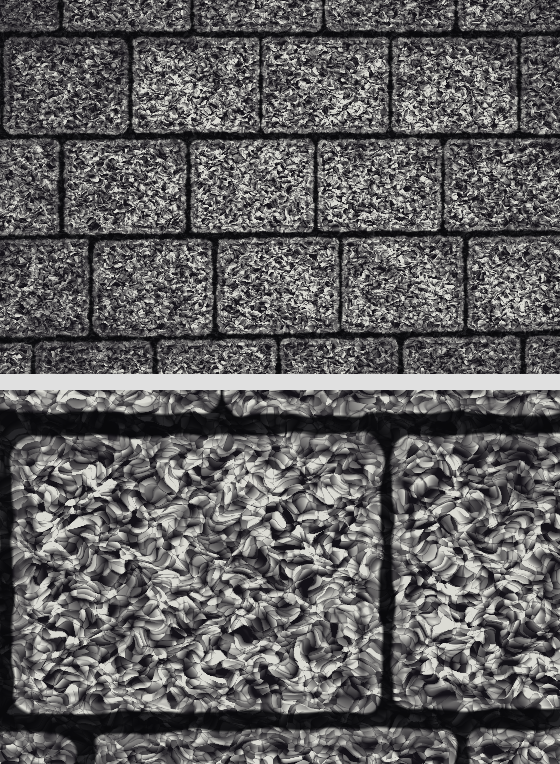
Top: the whole. Bottom: its middle third, enlarged.
A Shadertoy shader for this texture:

```glsl
vec2 hash2(vec2 p) {
    vec3 q = fract(p.xyx * vec3(.1031, .1030, .0973));
    q += dot(q, q.yzx + 33.33);
    return fract((q.xx + q.yz) * q.zy);
}

// Layered sines used to bend edges and grain
vec2 wobble(vec2 p) {
    return sin(p.yx * vec2(61., 47.) + 3. * sin(p * 29.))
         + .5 * sin(p.yx * vec2(133., 119.) + 2. * sin(p * 71.));
}

// Cellular noise: every cell is a chip of random tone and tilt, dark at its seams
float chips(vec2 p) {
    vec2 cell = floor(p), f = fract(p);
    float nearest = 9., second = 9., tone = 0.;
    for (int j = -1; j <= 1; j++)
    for (int i = -1; i <= 1; i++) {
        vec2 o = vec2(i, j);
        vec2 d = o + hash2(cell + o) - f;
        float dist = length(d);
        if (dist < nearest) {
            vec2 rnd = hash2(cell + o + 71.);
            float angle = 6.2832 * rnd.y;
            second = nearest;
            nearest = dist;
            tone = rnd.x + .9 * dot(d, vec2(cos(angle), sin(angle)));
        } else second = min(second, dist);
    }
    return tone * mix(.45, 1., smoothstep(0., .2, second - nearest));
}

float roundedBox(vec2 p, vec2 halfSize, float radius) {
    vec2 q = abs(p) - halfSize + radius;
    return length(max(q, 0.)) + min(max(q.x, q.y), 0.) - radius;
}

void mainImage(out vec4 fragColor, in vec2 fragCoord) {
    vec2 p = fragCoord / iResolution.y;
    float aa = 1. / iResolution.y;

    // Courses, counted downward, the lower ones slightly tilted
    float depth = 1. - p.y;
    depth += .011 * p.x * smoothstep(.4, .7, depth);
    float course = floor((depth - .092) / .272) + 1.;
    float courseStart[5] = float[5](.162, .004, .164, -.092, .088);

    // Blocks within a course
    float x = p.x - courseStart[int(clamp(course, 0., 4.))];
    vec2 size = vec2(.352 - .006 * course, .272);
    float column = floor(x / size.x);
    vec2 local = vec2(x - (column + .5) * size.x,
                      depth - .092 - (course - .5) * size.y);
    vec2 rnd = hash2(vec2(column, course) + 17.);

    // Worn outline, varying in size and place
    vec2 halfSize = size * .5 - vec2(.004, .006) - .004 * rnd;
    vec2 shift = .003 * (rnd.yx - .5);
    float d = roundedBox(local - shift, halfSize, .012 + .012 * rnd.x);
    d += .0014 * wobble(p * 1.3).x + .0012 * wobble(p * .4 + 3.).y;

    // Chipped stone grain in two layers
    vec2 g = p + .0035 * wobble(p * 1.7);
    float coarse = chips(g * vec2(72., 105.));
    float fine = chips(g * vec2(135., 175.) + 40.);
    float grain = clamp(.55 * coarse + .45 * fine, 0., 1.);
    float tone = pow(grain, 1.3);

    // Broad stains, paler lower halves and uneven blocks
    float stain = wobble(p * .35 + rnd).x + .6 * wobble(p * .8 + 5.).y;
    tone *= 1.06 + .13 * stain + .8 * local.y + .25 * (rnd.y - .5);

    // Smooth bevel along the rim, with a crease behind it
    float rim = 1. - smoothstep(.002, .007, abs(d + .006));
    tone = mix(tone, .3 + .2 * fine, .55 * rim);
    tone *= 1. - .4 * (1. - smoothstep(0., .006, abs(d + .017)));

    // Light fades away from the middle of the wall
    vec2 v = (p - vec2(.85, .43)) * vec2(.75, 1.1);
    tone *= 1.27 - .9 * dot(v, v);

    vec3 stone = mix(vec3(.075, .065, .09), vec3(.86, .86, .83), clamp(tone, 0., 1.));
    vec3 joint = vec3(.035, .035, .045) + .11 * grain * grain;
    vec3 color = mix(joint, stone, 1. - smoothstep(-aa - .001, aa + .001, d));
    fragColor = vec4(color, 1.);
}
```
